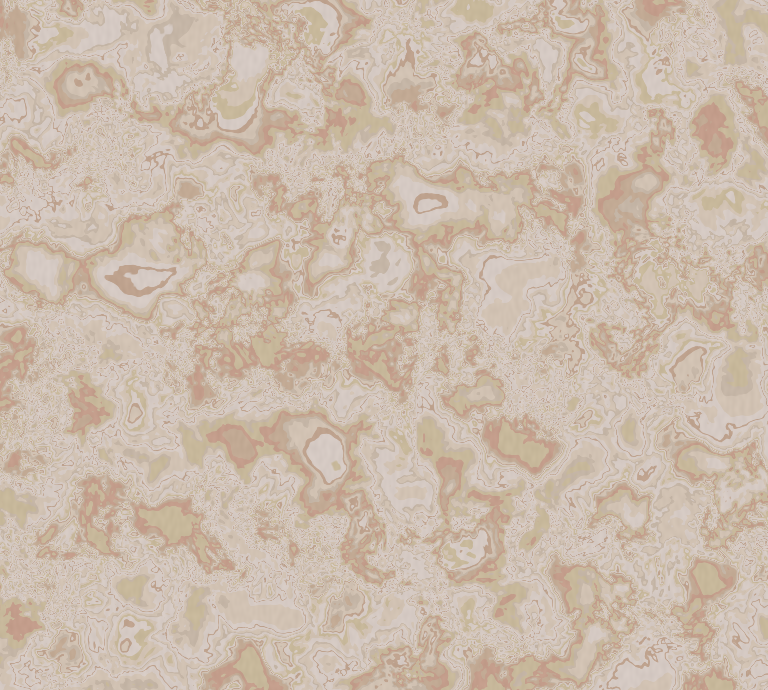
Give the GLSL for this texture, as a Shadertoy shader.

```glsl
// Pale mottled stone: small nested rings and crumbs in cream, olive, tan, pink.
// A lightly warped gradient-noise height is flattened to even shares, then
// each height interval is filled from a cyclic ladder of colour bands.

#define BLOB_SCALE 8.5      // largest blobs per canvas height
#define OCTAVES 5
#define SMOOTH_GAIN 0.46    // octave gain in calm patches
#define ROUGH_GAIN 0.74     // octave gain in crumbly patches
#define WARP 0.005          // contour distortion, in canvas heights
#define REGION_SCALE 3.2    // size of areas with a shared tint
#define REGION_SHIFT 0.17   // how far the bands drift between areas
#define EDGE_BLUR 0.4       // softness of band edges
#define GRAIN 0.006         // faint brightness variation

const int BANDS = 17;

const vec3 LIGHT = vec3(0.835, 0.79, 0.765);
const vec3 CREAM = vec3(0.82, 0.76, 0.70);
const vec3 OLIVE = vec3(0.78, 0.72, 0.605);
const vec3 GREIGE = vec3(0.77, 0.71, 0.65);
const vec3 TAN = vec3(0.76, 0.665, 0.58);
const vec3 RUST = vec3(0.745, 0.635, 0.555);
const vec3 PINK = vec3(0.765, 0.615, 0.545);

// Band colours from low to high, and where each band begins
const vec3 bandColour[BANDS] = vec3[BANDS](
    OLIVE, GREIGE, CREAM, LIGHT, RUST, LIGHT, CREAM, GREIGE, LIGHT,
    CREAM, OLIVE, LIGHT, RUST, CREAM, GREIGE, TAN, PINK);
const float bandStart[BANDS] = float[BANDS](
    0.0, 0.09, 0.13, 0.21, 0.295, 0.32, 0.40, 0.48, 0.52,
    0.62, 0.68, 0.73, 0.78, 0.805, 0.85, 0.88, 0.94);

vec2 gradient(vec2 cell) {
    vec3 q = fract(cell.xyx * vec3(0.1031, 0.1030, 0.0973));
    q += dot(q, q.yzx + 33.33);
    float angle = 6.2832 * fract((q.x + q.y) * q.z);
    return vec2(cos(angle), sin(angle));
}

// Gradient noise scaled to roughly unit deviation
float noise(vec2 p) {
    vec2 cell = floor(p);
    vec2 f = p - cell;
    vec2 s = f * f * f * (f * (f * 6.0 - 15.0) + 10.0);
    vec2 e = vec2(1.0, 0.0);
    float low = mix(dot(gradient(cell), f),
                    dot(gradient(cell + e.xy), f - e.xy), s.x);
    float high = mix(dot(gradient(cell + e.yx), f - e.yx),
                     dot(gradient(cell + e.xx), f - e.xx), s.x);
    return mix(low, high, s.y) / 0.215;
}

// Octave sum kept at unit deviation for any gain
float fractalNoise(vec2 p, float gain) {
    const mat2 turn = mat2(1.6, 1.2, -1.2, 1.6);
    float sum = 0.0, power = 0.0, amplitude = 1.0;
    for (int i = 0; i < OCTAVES; i++) {
        sum += amplitude * noise(p);
        power += amplitude * amplitude;
        amplitude *= gain;
        p = turn * p + 17.3;
    }
    return sum / sqrt(power);
}

// Walks the ladder; the first and last bands meet so that it is cyclic
vec3 ladder(float height, float blur) {
    vec3 colour = bandColour[BANDS - 1];
    for (int i = 0; i < BANDS; i++) {
        float edge = bandStart[i];
        colour = mix(colour, bandColour[i],
                     smoothstep(edge - blur, edge + blur, height));
    }
    return mix(colour, bandColour[0],
               smoothstep(1.0 - blur, 1.0 + blur, height));
}

void mainImage(out vec4 fragColor, in vec2 fragCoord) {
    vec2 p = fragCoord / iResolution.y + 3.0;

    // Wobbly coordinates, and patches of calm or crumbly relief
    vec2 wobble = vec2(noise(p * 14.0), noise(p * 14.0 + 41.7));
    vec2 warped = p + WARP * wobble;
    float roughness = smoothstep(-1.4, 1.4, noise(p * 7.0 + 23.1));
    float gain = mix(SMOOTH_GAIN, ROUGH_GAIN, roughness);

    // Logistic curve spreads the heights evenly over 0..1
    float relief = fractalNoise(warped * BLOB_SCALE, gain);
    float height = 1.0 / (1.0 + exp(-1.7 * relief));
    height += REGION_SHIFT * noise(p * REGION_SCALE + 8.9);

    float blur = clamp(EDGE_BLUR * fwidth(height), 0.002, 0.018);
    vec3 colour = ladder(fract(height), blur);

    // Faint upright grain
    colour += GRAIN * noise(p * vec2(150.0, 70.0));
    fragColor = vec4(colour, 1.0);
}
```
